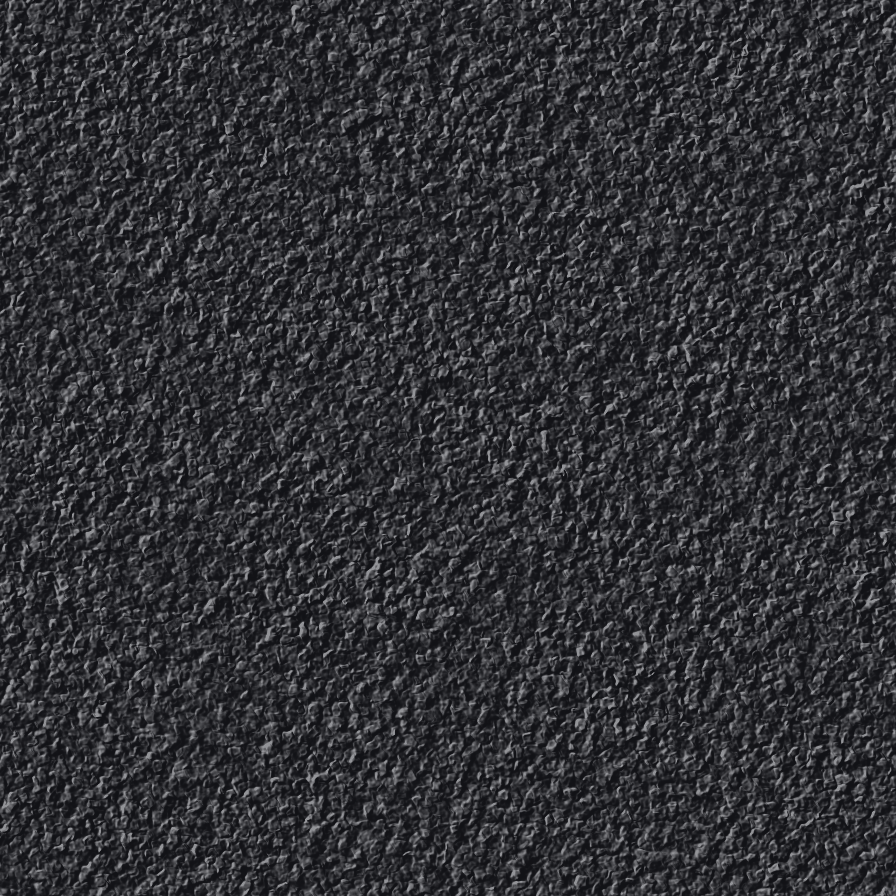
Reproduce this texture procedurally as a Shadertoy shader.

```glsl
#define GRAINS 58.0                  // large stones across the canvas
#define LIGHT_DIR vec2(-0.84, 0.54)  // towards the light
#define SAMPLE_STEP 0.001            // half width of the slope sample
#define SLOPE_GAIN 0.8
#define CAVITY_GAIN 1.55             // darkening of the gaps
#define SHADE_GAIN 1.1               // shade cast by taller neighbours
#define GRIT_GAIN 1.1                // speckle on the stones
#define PATCHINESS 0.4               // rough and smooth areas
#define SHADOW_LEVEL 0.07
#define LIGHT_GAIN 0.165
#define SHADOW_SOFTNESS 0.43
#define TAR_TINT vec3(-0.002, 0.0, 0.016)

// Two random values in 0..1 for an integer cell
vec2 hash2(vec2 cell) {
    uvec2 q = uvec2(ivec2(cell)) * uvec2(1597334673u, 3812015801u);
    uint n = (q.x ^ q.y) * 1597334673u;
    n = (n ^ (n >> 15)) * 2246822519u;
    n ^= n >> 13;
    return vec2(n & 65535u, n >> 16) / 65535.0;
}

mat2 turn(float angle) {
    float c = cos(angle), s = sin(angle);
    return mat2(c, s, -s, c);
}

float cornerRamp(vec2 cell, vec2 offset) {
    float angle = 6.28318 * hash2(cell).x;
    return dot(vec2(cos(angle), sin(angle)), offset);
}

float gradientNoise(vec2 p) {
    vec2 i = floor(p), f = p - i;
    vec2 u = f * f * f * (f * (f * 6.0 - 15.0) + 10.0);
    vec2 e = vec2(0.0, 1.0);
    return mix(mix(cornerRamp(i, f), cornerRamp(i + e.yx, f - e.yx), u.x),
               mix(cornerRamp(i + e.xy, f - e.xy), cornerRamp(i + e.yy, f - e.yy), u.x), u.y);
}

// Scattered oval stones with rounded sides
float stones(vec2 p) {
    vec2 base = floor(p);
    float height = 0.0;
    for (int y = -1; y <= 1; y++)
    for (int x = -1; x <= 1; x++) {
        vec2 cell = base + vec2(x, y);
        vec2 jitter = hash2(cell);
        vec2 shape = hash2(cell + 517.0);
        vec2 offset = turn(40.0 * jitter.x) * (p - cell - 0.15 - 0.7 * jitter);
        float radius = mix(0.35, 0.78, shape.x);
        float reach = length(offset * vec2(0.8, 1.25)) / radius;
        float stone = 1.0 - smoothstep(0.35, 1.0, reach);
        height = max(height, stone * mix(0.4, 1.0, shape.y));
    }
    return height;
}

// Gradient noise on its own turned grid, scaled to an even slope
float roughness(vec2 p, float frequency, float angle) {
    return gradientNoise(turn(angle) * p * frequency + 91.0) * GRAINS / frequency;
}

// Height of the surface, in units of one large stone
float surfaceHeight(vec2 p) {
    vec2 bend = vec2(gradientNoise(p * 125.0 + 31.0), gradientNoise(p * 125.0 + 173.0));
    vec2 q = p + 0.0058 * bend;
    float height = 0.5 * stones(turn(0.4) * q * GRAINS);
    height += 0.28 * stones(turn(1.1) * q * GRAINS * 1.75 + 40.0);
    height += 0.5 * roughness(q, 52.0, 0.7);
    height += 0.7 * roughness(q, 112.0, 1.9);
    height += 0.7 * roughness(p, 205.0, 2.7);
    return height;
}

void mainImage(out vec4 fragColor, in vec2 fragCoord) {
    vec2 p = fragCoord / iResolution.y;

    // Slope facing the light, from two heights
    vec2 reach = LIGHT_DIR * SAMPLE_STEP;
    float lit = surfaceHeight(p - reach);
    float shaded = surfaceHeight(p + reach);
    float slope = (lit - shaded) / (2.0 * SAMPLE_STEP * GRAINS);
    float height = 0.5 * (lit + shaded);

    // Shade from the neighbour on the lit side
    float shade = max(surfaceHeight(p + 6.0 * reach) - height - 0.05, 0.0);
    float grit = gradientNoise(turn(0.9) * p * 235.0);

    // Broad patches of stronger and weaker relief
    float patchGain = 1.0 + PATCHINESS * gradientNoise(p * 7.0 + 13.0);
    float light = SLOPE_GAIN * patchGain * slope + CAVITY_GAIN * (height - 0.24);
    light += GRIT_GAIN * grit - SHADE_GAIN * shade;

    // Soft shadow floor, then a straight rise to the highlights
    float rise = log(1.0 + exp((light + 0.5) / SHADOW_SOFTNESS));
    float tone = SHADOW_LEVEL + LIGHT_GAIN * SHADOW_SOFTNESS * rise;
    fragColor = vec4(min(tone, 0.58) + TAR_TINT, 1.0);
}
```
